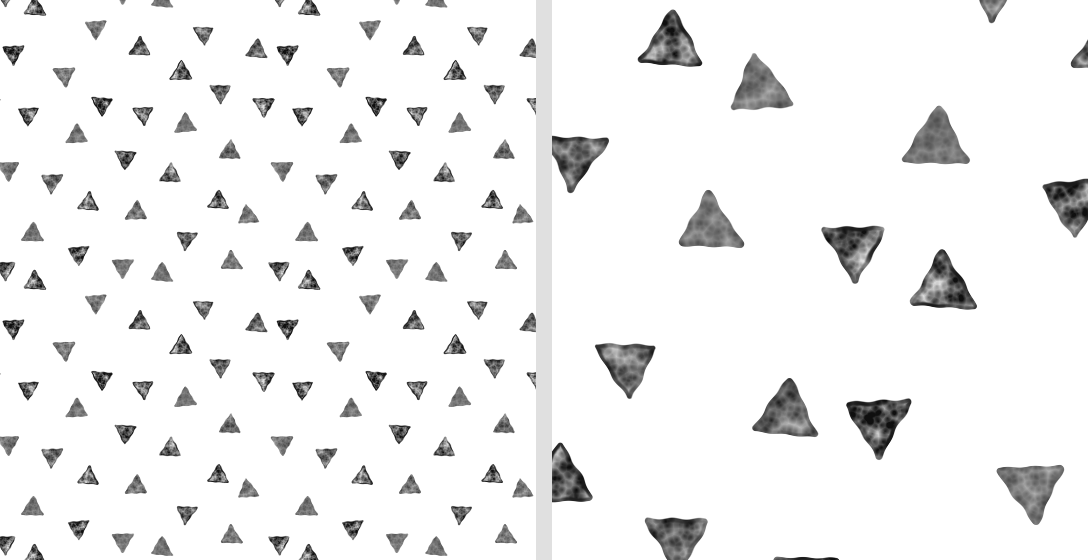
Left, the full canvas; right, a detail of the centre.
A WebGL 1 fragment shader for this pattern:

```glsl
precision highp float;
uniform vec2 u_resolution;

float hash(float n) {
  return fract(sin(n * 12.99 + 1.7) * 4375.85);
}

vec2 hash2(vec2 p) {
  return fract(sin(vec2(dot(p, vec2(127.1, 311.7)), dot(p, vec2(269.5, 183.3)))) * 4375.85);
}

// Distance to the nearest scattered cell centre
float cellular(vec2 p) {
  vec2 cell = floor(p);
  float nearest = 1.5;
  for (int y = -1; y <= 1; y++) {
    for (int x = -1; x <= 1; x++) {
      vec2 c = cell + vec2(float(x), float(y));
      nearest = min(nearest, length(c + hash2(c) - p));
    }
  }
  return nearest;
}

// Signed distance to an equilateral triangle, apex up
float triangle(vec2 p, float halfSide) {
  const float k = 1.732;
  p.x = abs(p.x) - halfSide;
  p.y += halfSide / k;
  if (p.x + k * p.y > 0.0) p = vec2(p.x - k * p.y, -k * p.x - p.y) * 0.5;
  p.x -= clamp(p.x, -2.0 * halfSide, 0.0);
  return -length(p) * sign(p.y);
}

// Rounded triangle with a hand-painted, wavering edge
float paintedTriangle(vec2 p, float seed) {
  p.x += (hash(seed + 0.3) - 0.5) * 0.22 * p.y;
  float waver = sin(p.x * 190.0 + seed * 5.0) + sin(p.y * 230.0 + seed * 3.0);
  return triangle(p, 0.034 + 0.003 * hash(seed + 0.6)) - 0.004 + 0.0009 * waver;
}

// Mottled grey wash with a broken dark rim
float inkShade(vec2 p, float d, float seed) {
  float contrast = mix(0.25, 1.15, hash(seed + 0.45));
  vec2 shift = vec2(seed * 7.3, seed * 3.1);
  float blots = 0.8 * (cellular(p * 45.0 + shift) - 0.48);
  float grain = 0.4 * (cellular(p * 120.0 + shift.yx) - 0.48);
  float wash = 0.14 * sin(p.x * 55.0 + seed * 2.0 + 1.5 * sin(p.y * 60.0 + seed));
  float shade = 0.48 + contrast * (blots + grain + wash);
  float rim = 1.0 - smoothstep(0.001, 0.0045, abs(d + 0.002));
  float broken = 0.65 + 0.35 * sin(p.x * 90.0 - p.y * 70.0 + seed * 4.0);
  float rimStrength = smoothstep(0.3, 1.0, contrast) * broken;
  return clamp(mix(shade, 0.1, rim * rimStrength), 0.06, 0.88);
}

void main() {
  float pixel = 1.0 / (0.4896 * u_resolution.y);
  vec2 tile = (gl_FragCoord.xy - vec2(0.0, u_resolution.y)) * pixel;

  // Jittered lattice of 31 triangles that wraps at the tile edges
  float d = 1.0;
  float seed = 0.0;
  vec2 local = vec2(0.0);
  for (int i = 0; i < 31; i++) {
    float n = float(i);
    vec2 jitter = vec2(hash(n + 0.1), hash(n + 0.2)) - 0.5;
    vec2 centre = vec2(n, n * 12.0) / 31.0 + 0.07 * jitter;
    vec2 q = fract(tile - centre + 0.5) - 0.5;
    float turn = (hash(n + 0.7) - 0.5) * 0.2;
    q = mat2(cos(turn), sin(turn), -sin(turn), cos(turn)) * q;
    q.y *= hash(n + 0.8) < 0.42 ? -1.0 : 1.0;
    float candidate = paintedTriangle(q, n);
    if (candidate < d) {
      d = candidate;
      seed = n;
      local = q;
    }
  }

  float cover = 1.0 - smoothstep(-0.7 * pixel, 0.7 * pixel, d);
  gl_FragColor = vec4(vec3(mix(1.0, inkShade(local, d, seed), cover)), 1.0);
}
```
